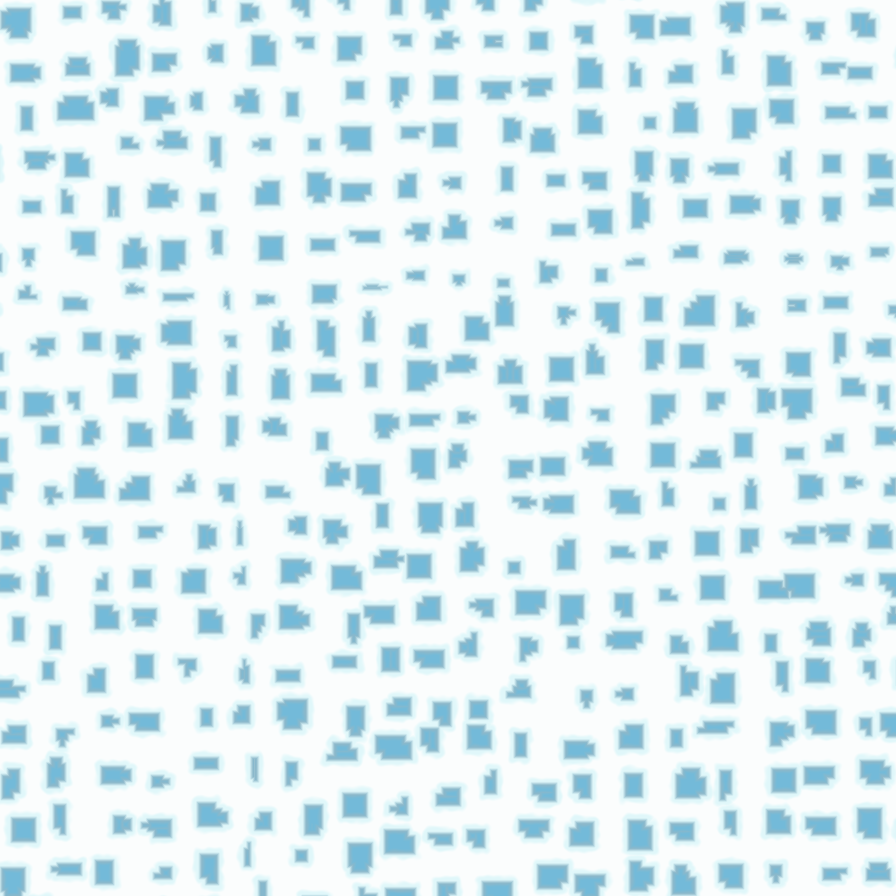
This pattern is drawn by a Shadertoy shader. Its source:

```glsl
// Scattered blocky blue specks on white, on a slightly tilted, jittered lattice.
// Each speck is a stepped union of boxes; soft rim and pale halo come from its
// signed distance. Specks along one row and one column are squashed to slivers.

const vec3 PAPER = vec3(0.985, 0.993, 0.993);
const vec3 HALO  = vec3(0.88, 0.97, 0.98);
const vec3 RIM   = vec3(0.55, 0.72, 0.79);
const vec3 CORE  = vec3(0.45, 0.73, 0.85);

const float CELLS = 19.0;          // lattice cells across the canvas
const float STEP_SIZE = 0.0068;    // side of one stair step
const float TILT = 0.06;           // lattice rotation in radians
const float HALF_PI = 1.5707963;
const vec2 SEAM = vec2(5.0, 12.0); // column and row of the slivers

vec2 hash2(vec2 p) {
    vec3 q = fract(p.xyx * vec3(0.1031, 0.1030, 0.0973));
    q += dot(q, q.yzx + 33.33);
    return fract((q.xx + q.yz) * q.zy);
}

float gradientNoise(vec2 p) {
    vec2 i = floor(p), f = fract(p);
    vec2 w = f * f * f * (f * (f * 6.0 - 15.0) + 10.0);
    vec2 e = vec2(0.0, 1.0);
    float a = dot(hash2(i) * 2.0 - 1.0, f);
    float b = dot(hash2(i + e.yx) * 2.0 - 1.0, f - e.yx);
    float c = dot(hash2(i + e) * 2.0 - 1.0, f - e);
    float d = dot(hash2(i + 1.0) * 2.0 - 1.0, f - 1.0);
    return mix(mix(a, b, w.x), mix(c, d, w.x), w.y);
}

mat2 rotation(float angle) {
    float c = cos(angle), s = sin(angle);
    return mat2(c, s, -s, c);
}

float boxDistance(vec2 p, vec2 halfSize) {
    vec2 q = abs(p) - halfSize;
    return length(max(q, 0.0)) + min(max(q.x, q.y), 0.0);
}

// A narrower box that sticks out one step from a random side of the body
float bumpDistance(vec2 p, vec2 halfSize, vec2 unit, vec2 rnd) {
    float angle = floor(rnd.x * 4.0) * HALF_PI;
    vec2 side = round(vec2(cos(angle), sin(angle)));
    vec2 across = abs(side.yx);
    float slide = (floor(rnd.y * 3.0) - 1.0) * 0.5;
    vec2 center = unit * (side + across * slide);
    return boxDistance(p - center, halfSize - 0.5 * unit * across);
}

// Body of two to four steps per axis, with up to two bumps
float speckDistance(vec2 p, vec2 id, vec2 unit) {
    vec2 halfSize = unit * (1.0 + 0.5 * floor(hash2(id + 11.3) * 3.0));
    vec2 chance = hash2(id + 47.9);
    float d = boxDistance(p, halfSize);
    if (chance.x < 0.7) d = min(d, bumpDistance(p, halfSize, unit, hash2(id + 71.7)));
    if (chance.y < 0.5) d = min(d, bumpDistance(p, halfSize, unit, hash2(id + 93.1)));
    return d;
}

// Speck center in lattice units: stagger, slow drift and jitter
vec2 speckCenter(vec2 id) {
    vec2 drift = vec2(gradientNoise(id * 0.23), gradientNoise(id * 0.23 + 37.0));
    vec2 jitter = hash2(id + 5.7) - 0.5;
    float stagger = (mod(id.y, 2.0) - 0.5) * 0.12;
    return id + 0.5 + vec2(stagger, 0.0) + 0.3 * drift + 0.38 * jitter;
}

// Thin the specks across the seam row and the seam column
vec2 seamSquash(vec2 id) {
    vec2 onSeam = 1.0 - step(0.5, abs(id - SEAM));
    return mix(vec2(1.0), mix(vec2(0.3), vec2(0.85), hash2(id + 29.0)), onSeam);
}

// Distance to the nearest speck in canvas units
float fieldDistance(vec2 uv) {
    mat2 toCanvas = rotation(TILT);
    vec2 cell = floor(uv * toCanvas * CELLS);
    float nearest = 1.0;
    for (int y = -1; y <= 1; y++) {
        for (int x = -1; x <= 1; x++) {
            vec2 id = cell + vec2(x, y);
            vec2 center = toCanvas * speckCenter(id) / CELLS;
            vec2 unit = STEP_SIZE * seamSquash(id);
            nearest = min(nearest, speckDistance(uv - center, id, unit));
        }
    }
    return nearest;
}

void mainImage(out vec4 fragColor, in vec2 fragCoord) {
    vec2 uv = fragCoord / iResolution.y;
    float d = fieldDistance(uv);
    float soft = max(0.0026, 0.8 / iResolution.y);

    // Blue core with a greyer rim, mottled slightly
    float mottle = gradientNoise(uv * 85.0);
    vec3 ink = mix(CORE, RIM, smoothstep(-0.007, -0.001, d + 0.002 * mottle));

    // Uneven pale halo fading into the paper
    float haloFade = smoothstep(0.003, 0.0085, d + 0.005 * mottle);
    vec3 ground = mix(HALO, PAPER, haloFade);

    fragColor = vec4(mix(ink, ground, smoothstep(-soft, soft, d)), 1.0);
}
```
